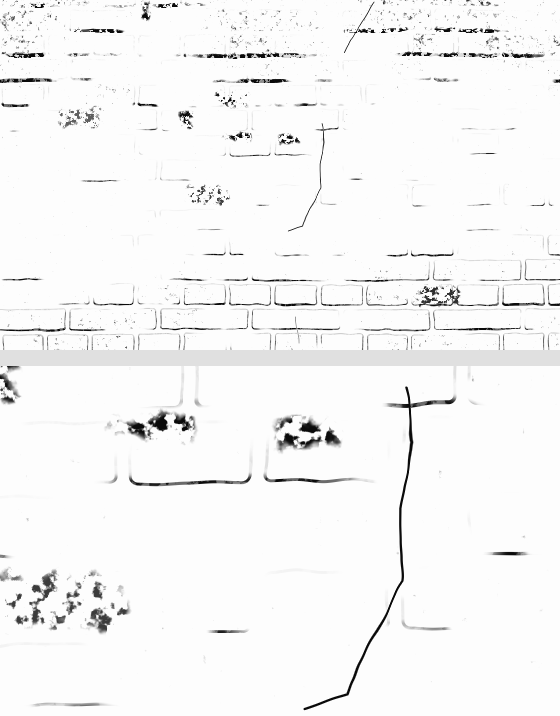
Top, the full canvas; bottom, a detail of the centre.
Reproduce this texture procedurally as a Shadertoy shader.

```glsl
// Worn whitewashed brick wall in English bond: broken dark joints, grey grit and hairline cracks.
#define COURSE 0.0712       // height of one course, canvas height = 1
#define STRETCHER 0.2604    // length of a long brick; headers are half of it
#define FIRST_COURSE 0.052  // height of the lowest full course
#define BOND_SHIFT 0.194    // sideways shift of the stretcher courses
#define MORTAR 0.0068       // half the gap between bricks
#define LINE 0.0014         // half width of a clean joint line
#define CRACK 0.0011        // half width of a crack
#define GRIT_SCALE 125.0    // fineness of the surface grit
#define PAINT vec3(0.992)
#define INK vec3(0.04)

float hash(vec2 p) {
    vec3 q = fract(p.xyx * 0.1031);
    q += dot(q, q.yzx + 33.33);
    return fract((q.x + q.y) * q.z);
}

float noise(vec2 p) {
    vec2 i = floor(p), f = fract(p);
    f = f * f * (3.0 - 2.0 * f);
    return mix(mix(hash(i), hash(i + vec2(1, 0)), f.x),
               mix(hash(i + vec2(0, 1)), hash(i + vec2(1, 1)), f.x), f.y);
}

float fbm(vec2 p) {
    float sum = 0.0, amp = 0.53;
    for (int i = 0; i < 4; i++) {
        sum += amp * noise(p);
        p = p * 2.03 + 17.3;
        amp *= 0.5;
    }
    return sum;
}

float boxDist(vec2 p, vec2 halfSize, float radius) {
    vec2 q = abs(p) - halfSize + radius;
    return length(max(q, 0.0)) + min(max(q.x, q.y), 0.0) - radius;
}

float segmentDist(vec2 p, vec2 a, vec2 b) {
    vec2 ab = b - a;
    return length(p - a - ab * clamp(dot(p - a, ab) / dot(ab, ab), 0.0, 1.0));
}

// Coverage of a stroke whose centre line is d away
float stroke(float d, float halfWidth, float px) {
    return clamp((halfWidth - abs(d)) / px + 0.5, 0.0, 1.0);
}

// Spot where the paint has flaked off, broken up by grit
float flaked(vec2 p, vec2 centre, vec2 halfSize, float amount, float grit) {
    float d = boxDist(p - centre, halfSize, 0.004) + 0.03 * (fbm(p * 55.0) - 0.5);
    float threshold = 0.68 - 0.3 * amount;
    return (1.0 - smoothstep(-0.006, 0.006, d)) * smoothstep(threshold, threshold + 0.16, grit);
}

float cracks(vec2 p, float px) {
    p.x += 0.004 * (noise(p * 60.0) - 0.5);
    float d = segmentDist(p, vec2(1.067, 0.994), vec2(0.983, 0.850));
    d = min(d, segmentDist(p, vec2(0.921, 0.646), vec2(0.925, 0.594)));
    d = min(d, segmentDist(p, vec2(0.925, 0.594), vec2(0.915, 0.531)));
    d = min(d, segmentDist(p, vec2(0.915, 0.531), vec2(0.915, 0.462)));
    d = min(d, segmentDist(p, vec2(0.915, 0.462), vec2(0.863, 0.354)));
    d = min(d, segmentDist(p, vec2(0.863, 0.354), vec2(0.823, 0.340)));
    float faint = segmentDist(p, vec2(0.844, 0.094), vec2(0.854, 0.020));
    return max(stroke(d, CRACK, px), 0.5 * stroke(faint, CRACK, px));
}

void mainImage(out vec4 fragColor, in vec2 fragCoord) {
    float px = 1.0 / iResolution.y;
    vec2 p = fragCoord * px;
    float grit = fbm(p * GRIT_SCALE);

    // Wear: clear outlines low on the wall, ragged grit high up, clean between
    float low = 1.0 - smoothstep(0.10, 0.34, p.y - 0.1 * (p.x - 0.8));
    float high = smoothstep(0.58, 0.92, p.y);

    // Uneven bricks, courses alternating between stretchers and headers
    vec2 w = p + 0.007 * (vec2(noise(p * 5.0), noise(p * 5.0 + 40.0)) - 0.5);
    w += 0.004 * (vec2(noise(p * 38.0), noise(p * 38.0 + 70.0)) - 0.5);
    float course = floor((w.y - FIRST_COURSE) / COURSE);
    float header = mod(course, 2.0);
    vec2 size = vec2(STRETCHER * (1.0 - 0.5 * header), COURSE);
    vec2 cell = (w - vec2(BOND_SHIFT * (1.0 - header), FIRST_COURSE)) / size;
    vec2 id = floor(cell) + 20.0;
    vec2 local = (fract(cell) - 0.5) * size;
    vec2 halfSize = 0.5 * size - MORTAR;
    float d = boxDist(local, halfSize, 0.007);

    // Joints: heaviest under each brick, broken along their length
    float height = local.y / halfSize.y;
    float bottom = 1.0 - smoothstep(-0.95, -0.65, height);
    float edge = mix(0.12 + 0.55 * low, 1.0, bottom) * (1.0 - 0.65 * smoothstep(0.6, 0.95, height));
    float run = fbm(vec2(p.x * 8.0 + id.y * 7.3, p.y * 12.0));
    float gap = 0.62 - 0.32 * low - 0.13 * high;
    float present = smoothstep(gap, gap + 0.12, run);
    float ragged = LINE + 0.009 * smoothstep(0.45, 0.75, run) * max(high, 0.3 * low) * bottom;
    float broken = mix(1.0, smoothstep(0.38, 0.56, grit), max(high, 0.4));
    float ink = stroke(d, ragged, px) * present * edge * broken;

    // Grit on the brick faces, different for each brick
    float rough = (0.75 * low + high) * (0.2 + 0.9 * hash(id)) * smoothstep(0.3, 0.65, fbm(p * 6.0 + 9.0));
    float threshold = 0.80 - 0.32 * rough;
    float face = 1.0 - smoothstep(-0.003, 0.003, d);
    ink = max(ink, 0.85 * face * smoothstep(threshold, threshold + 0.35, grit));

    // Flaked bricks and dark holes
    ink = max(ink, 0.65 * flaked(p, vec2(0.227, 0.665), vec2(0.056, 0.023), 0.65, grit));
    ink = max(ink, 0.80 * flaked(p, vec2(0.590, 0.442), vec2(0.057, 0.023), 0.45, grit));
    ink = max(ink, 0.85 * flaked(p, vec2(1.254, 0.156), vec2(0.057, 0.027), 0.65, grit));
    ink = max(ink, flaked(p, vec2(0.529, 0.660), vec2(0.016, 0.023), 0.9, grit));
    ink = max(ink, flaked(p, vec2(0.823, 0.602), vec2(0.025, 0.010), 0.9, grit));
    ink = max(ink, flaked(p, vec2(0.677, 0.608), vec2(0.037, 0.008), 0.8, grit));
    ink = max(ink, flaked(p, vec2(0.417, 0.971), vec2(0.012, 0.022), 1.2, grit));
    ink = max(ink, flaked(p, vec2(0.667, 0.719), vec2(0.045, 0.018), 0.4, grit));

    ink = max(ink, cracks(p, px));
    fragColor = vec4(mix(PAINT, INK, ink), 1.0);
}
```
